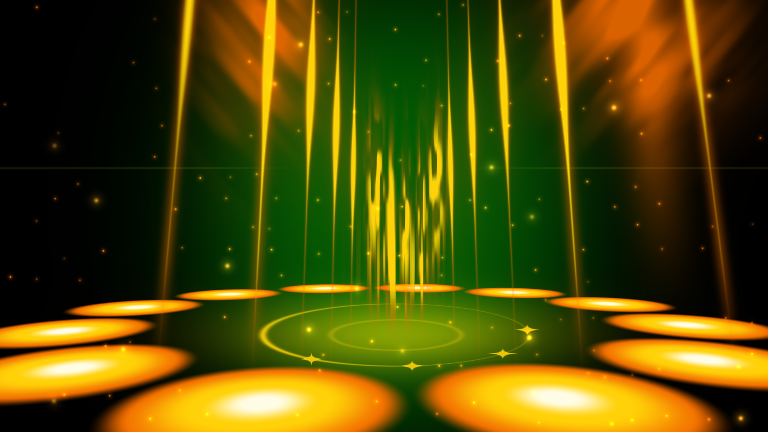
This background is drawn by a Shadertoy shader. Its source:

```glsl
#define HORIZON 0.4537
#define RING_DEPTH 2.1
#define RING_RADIUS 1.13
#define DISC_RADIUS 0.28
#define DISC_COUNT 12.0
#define RING_TURN 0.055
#define BEAM_AXIS 0.0208
#define BEAM_SPREAD 0.187
#define GREEN vec3(0.005, 0.36, 0.01)
#define ORANGE vec3(0.95, 0.42, 0.0)
#define GOLD vec3(1.0, 0.82, 0.03)
#define WHITE_HOT vec3(1.0, 0.99, 0.9)

float hash(vec2 p) {
    vec3 q = fract(p.xyx * 0.1031);
    q += dot(q, q.yzx + 33.33);
    return fract((q.x + q.y) * q.z);
}

float noise(vec2 p) {
    vec2 i = floor(p), f = fract(p);
    f *= f * (3.0 - 2.0 * f);
    return mix(mix(hash(i), hash(i + vec2(1, 0)), f.x),
               mix(hash(i + vec2(0, 1)), hash(i + 1.0), f.x), f.y);
}

float bell(float x, float width) {
    x /= width;
    return exp(-x * x);
}

// Normalised distance to the nearest disc of the ring on the floor
float discDistance(vec2 p) {
    float depth = 0.3843 / max(HORIZON - p.y, 0.001);
    vec2 q = vec2((p.x + 0.005) * depth / 1.192, depth - RING_DEPTH);
    float sector = 6.28319 / DISC_COUNT;
    float a = mod(atan(q.x, -q.y) - RING_TURN, sector) - 0.5 * sector;
    return length(length(q) * vec2(sin(a), cos(a)) - vec2(0, RING_RADIUS)) / DISC_RADIUS;
}

// Fan of spindle-shaped beams, spaced wider toward the sides
float beams(vec2 p) {
    float u = (p.x - BEAM_AXIS) / (1.0 + BEAM_SPREAD * (1.0 - p.y));
    float heat = 0.0;
    for (int i = 0; i < 10; i++) {
        float side = i < 5 ? -1.0 : 1.0, k = float(i % 5);
        float growth = (0.3525 - 0.0225 * side) * k + (0.00115 + 0.00035 * side) * k * k * k * k;
        float dx = abs(u - side * (0.105 + 0.0195 * side) * exp(growth));
        float spindle = bell(p.y - 0.62 - 0.09 * k, 0.16 + 0.03 * k);
        float width = 0.0022 + (0.003 + 0.0022 * k) * spindle * spindle;
        float power = k > 3.5 ? 0.45 : 1.0;
        heat += power * (bell(dx, width) * (0.33 + 0.9 * spindle) + 0.25 * spindle * exp(-dx / 0.02));
        heat += k > 2.5 ? 0.36 * bell(dx, 0.014) : 0.0;
    }
    return heat * smoothstep(0.1, 0.45, p.y);
}

// Ragged curtain of light in the middle, with its reflection
float curtain(vec2 p) {
    float streak = smoothstep(0.25, 0.7, noise(vec2(p.x * 150.0, p.y * 16.0)));
    float heat = 0.0;
    for (int j = -2; j <= 2; j++) {
        float outer = abs(j) == 2 ? 1.0 : 0.0;
        heat += bell(p.x - 0.051 - 0.0347 * float(j), mix(0.009, 0.019, outer))
              * bell(p.y - mix(0.49, 0.56, outer), 0.15) * (0.25 + streak);
    }
    float threads = smoothstep(0.35, 0.75, noise(vec2(p.x * 160.0, p.y * 5.0 + 7.0)));
    float band = smoothstep(0.15, 0.36, p.y) * smoothstep(0.58, 0.38, p.y);
    return (1.2 * heat + threads * band * bell(p.x - 0.035, 0.07)) * smoothstep(0.18, 0.36, p.y);
}

// Slanted fiery clouds at the top and a dim column on the right
float clouds(vec2 p) {
    bool right = p.x > BEAM_AXIS;
    vec2 q = vec2(abs(p.x - BEAM_AXIS), p.y);
    vec2 s = vec2(dot(q, vec2(0.76, -0.65)), dot(q, vec2(0.65, 0.76))) + (right ? 4.0 : 9.0);
    float wisps = 0.65 * noise(s * vec2(18, 5)) + 0.35 * noise(s * vec2(42, 11));
    vec2 m = right ? (q - vec2(0.57, 0.95)) / vec2(0.2, 0.2)
                   : (q - vec2(0.3, 0.95)) / vec2(0.12, 0.25);
    float heat = exp(-dot(m, m)) * (0.4 + 0.9 * smoothstep(0.2, 0.8, wisps));
    float u = (p.x - BEAM_AXIS) / (1.0 + BEAM_SPREAD * (1.0 - p.y));
    return 0.85 * heat + 0.38 * bell(u - 0.565, 0.06) * smoothstep(0.22, 0.75, p.y);
}

// Floor emblem: crescent ring, inner ring and four-pointed stars
float emblem(vec2 e) {
    float d = length(e), a = atan(e.y, e.x);
    float crescent = pow(0.5 - 0.5 * cos(a - 0.2), 2.0);
    float light = bell(d - 1.0, 0.012 + 0.018 * crescent) * (0.2 + 0.8 * crescent);
    light += 0.3 * bell(d - 0.49, 0.025);
    for (int i = 0; i < 4; i++) {
        float t = 0.17 - 0.81 * float(i);
        vec2 s = sqrt(abs(e - vec2(cos(t), sin(t))) / vec2(0.13, 0.2));
        light += smoothstep(1.1, 0.8, s.x + s.y);
    }
    return light;
}

float sparks(vec2 p, float cells, float size, float density) {
    vec2 g = p * cells, id = floor(g);
    vec2 spot = 0.2 + 0.6 * vec2(hash(id + 11.0), hash(id + 37.0));
    float d = length(fract(g) - spot) / cells;
    float glow = bell(d, size) + 0.3 * bell(d, 3.0 * size);
    return glow * step(hash(id + 71.0), density) * (0.3 + 0.7 * hash(id + 5.0));
}

void mainImage(out vec4 fragColor, in vec2 fragCoord) {
    vec2 p = (fragCoord - vec2(0.5 * iResolution.x, 0.0)) / iResolution.y;

    // Backdrop and floor glow
    float haze = length((p - vec2(0.02, 0.52)) / vec2(0.46, 0.54));
    vec3 col = GREEN * exp(-haze * haze * haze);
    vec2 e = (p - vec2(0.028, 0.2245)) / vec2(0.308, 0.072);
    col += vec3(0.52, 0.33, 0.0) * exp(-0.75 * dot(e, e));
    col += vec3(0.13, 0.11, 0.03) * bell(p.y - 0.611, 0.002) * smoothstep(0.15, 0.5, abs(p.x));
    col = mix(col, GOLD, min(emblem(e), 1.0) * 0.9);

    // Glowing discs
    float d = discDistance(p);
    vec3 disc = mix(WHITE_HOT, GOLD, smoothstep(0.1, 0.42, d));
    disc = mix(disc, ORANGE, smoothstep(0.45, 0.92, d));
    col = mix(col, disc, smoothstep(1.05, 0.82, d));

    // Fire and light
    float smoke = clouds(p);
    col = mix(col, ORANGE, min(smoke, 0.9));
    float heat = beams(p) + curtain(p);
    col = mix(col, mix(ORANGE, GOLD, smoothstep(0.25, 0.8, heat)), min(heat, 1.0));

    // Drifting sparks
    col += ORANGE * sparks(p, 18.0, 0.002, 0.22);
    col += vec3(1.0, 0.65, 0.1) * sparks(p + 3.0, 7.0, 0.005, 0.13);
    fragColor = vec4(min(col, 1.0), 1.0);
}
```
